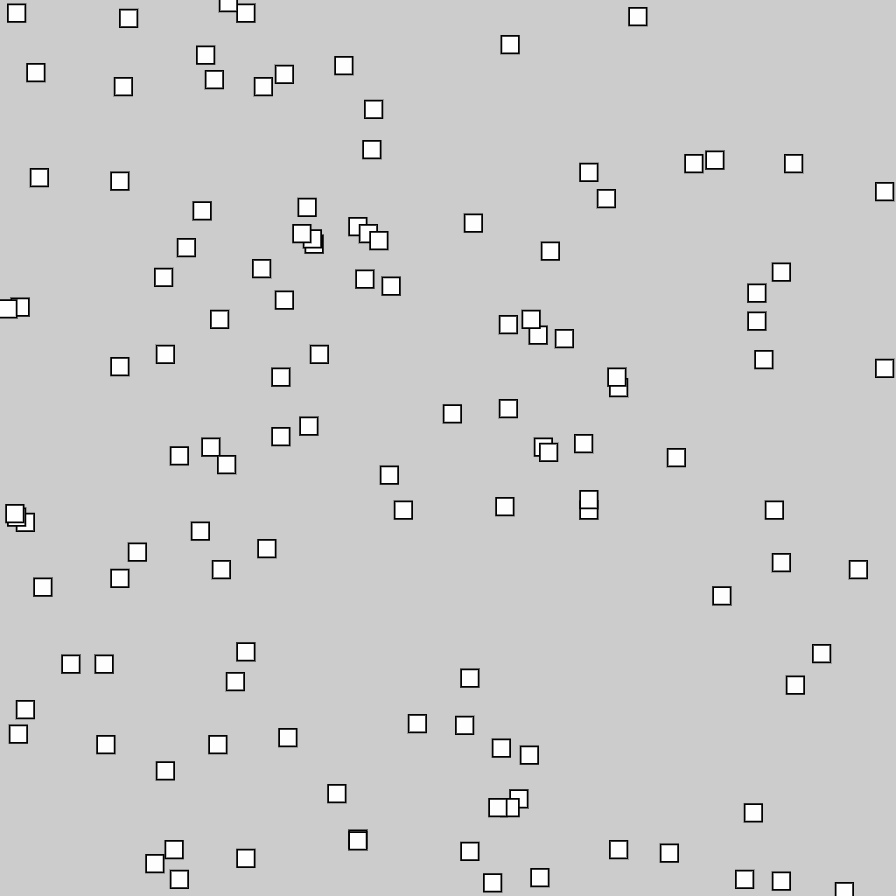
Give the GLSL for this pattern, as a WebGL 1 fragment shader.

```glsl
precision highp float;

uniform vec2 u_resolution;

const int SQUARE_COUNT = 122;
const float GRID = 512.0;              // placement steps across the canvas
const float HALF_SIDE = 5.5 / GRID;    // outer half width of a square
const float OUTLINE = 1.0 / GRID;      // outline thickness

const vec3 GROUND = vec3(0.80);
const vec3 INK = vec3(0.005);
const vec3 PAPER = vec3(0.998);

float hash(vec2 p) {
  return fract(sin(dot(p, vec2(127.1, 311.7))) * 43758.5453);
}

// Random centre, snapped to the placement grid for crisp outlines
vec2 squareCentre(float index) {
  vec2 position = vec2(hash(vec2(index, 1.7)), hash(vec2(index, 8.3)));
  return (floor(position * GRID) + 0.5) / GRID;
}

// Signed distance to the edge of an axis-aligned square
float squareDistance(vec2 p, float halfSide) {
  vec2 d = abs(p) - halfSide;
  return max(d.x, d.y);
}

// Antialiased fill, one pixel wide at the edge
float coverage(float distanceToEdge, float pixel) {
  return clamp(0.5 - distanceToEdge / pixel, 0.0, 1.0);
}

// Paints one outlined square over the colour below it
vec3 paintSquare(vec3 below, vec2 p, float pixel) {
  float edge = squareDistance(p, HALF_SIDE);
  vec3 fill = mix(INK, PAPER, coverage(edge + OUTLINE, pixel));
  return mix(below, fill, coverage(edge, pixel));
}

void main() {
  float pixel = 1.0 / min(u_resolution.x, u_resolution.y);
  vec2 uv = gl_FragCoord.xy * pixel;

  // Later squares cover earlier ones
  vec3 colour = GROUND;
  for (int i = 0; i < SQUARE_COUNT; i++) {
    vec2 centre = squareCentre(float(i) + 1.0);
    colour = paintSquare(colour, uv - centre, pixel);
  }

  gl_FragColor = vec4(colour, 1.0);
}
```
